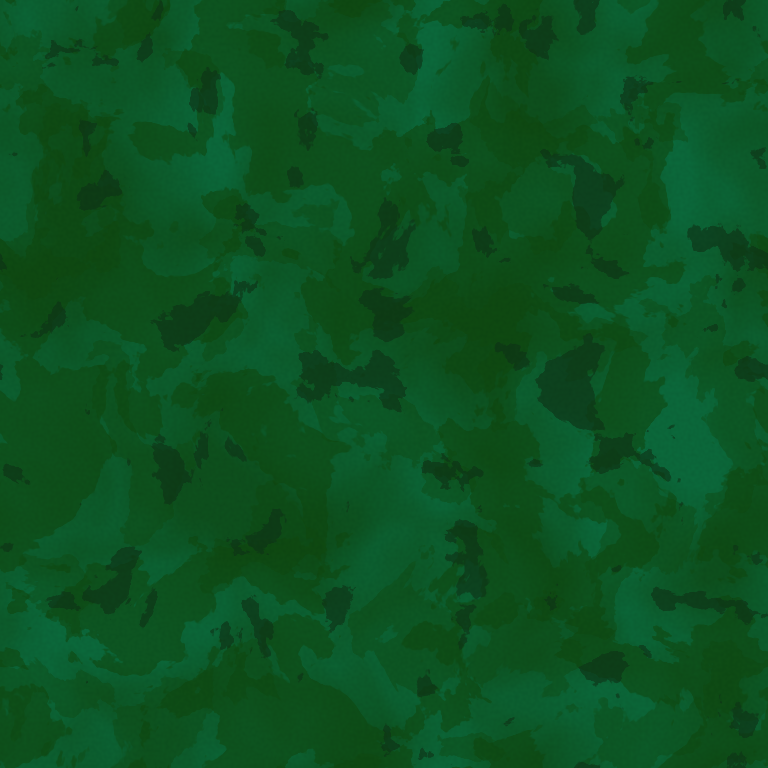
A three.js fragment shader for this texture:

```glsl
// Mottled deep green cloth: soft light clouds under ragged translucent patches
// and small dark blots. Every layer is wrapped gradient noise, so it tiles.

varying vec2 vUv;

const vec3 CLOUD_SHADE = vec3(0.050, 0.305, 0.110);
const vec3 CLOUD_LIGHT = vec3(0.042, 0.400, 0.225);
const vec3 MOSS = vec3(0.055, 0.270, 0.050);
const vec3 BLOT = vec3(0.052, 0.195, 0.085);

// Sine-free hash: two values in 0..1 from a cell and a seed
vec2 hash2(vec2 cell, float seed) {
  vec3 q = fract(vec3(cell.xyx + seed * 17.0) * vec3(0.1031, 0.1030, 0.0973));
  q += dot(q, q.yzx + 33.33);
  return fract((q.xx + q.yz) * q.zy);
}

// Slope of one lattice corner, repeated every period cells
float cornerSlope(vec2 cell, vec2 offset, float period, float seed) {
  vec2 direction = hash2(mod(cell, period), seed) * 2.0 - 1.0;
  return dot(normalize(direction + 0.0001), offset);
}

// Tiling gradient noise, about -0.7..0.7
float gradientNoise(vec2 uv, float period, float seed) {
  vec2 p = uv * period;
  vec2 cell = floor(p);
  vec2 f = p - cell;
  vec2 blend = f * f * f * (f * (f * 6.0 - 15.0) + 10.0);
  vec2 e = vec2(1.0, 0.0);
  float low = mix(cornerSlope(cell, f, period, seed),
                  cornerSlope(cell + e.xy, f - e.xy, period, seed), blend.x);
  float high = mix(cornerSlope(cell + e.yx, f - e.yx, period, seed),
                   cornerSlope(cell + e.xx, f - e.xx, period, seed), blend.x);
  return mix(low, high, blend.y);
}

// Sum of octaves; doubling the period keeps it wrapping
float fractalNoise(vec2 uv, float period, int octaves, float gain, float seed) {
  float total = 0.0;
  float amplitude = 1.0;
  for (int i = 0; i < 6; i++) {
    if (i >= octaves) break;
    total += amplitude * gradientNoise(uv, period, seed + float(i));
    amplitude *= gain;
    period *= 2.0;
  }
  return total;
}

// Ragged islands where the noise rises above a level
float islands(vec2 uv, float period, float level, float seed) {
  float height = fractalNoise(uv, period, 6, 0.52, seed);
  return smoothstep(level - 0.02, level + 0.02, height);
}

void main() {
  // Gentle warp hides the noise lattice
  vec2 warp = vec2(fractalNoise(vUv, 5.0, 2, 0.5, 3.0),
                   fractalNoise(vUv, 5.0, 2, 0.5, 11.0));
  vec2 uv = vUv + 0.05 * warp;

  // Soft clouds
  float cloud = fractalNoise(uv, 4.0, 4, 0.5, 21.0);
  vec3 color = mix(CLOUD_SHADE, CLOUD_LIGHT, clamp(0.5 + 1.15 * cloud, 0.0, 1.0));

  // Two overlapping layers of mossy patches
  color = mix(color, MOSS, 0.55 * islands(uv, 7.0, 0.04, 31.0));
  color = mix(color, MOSS, 0.38 * islands(uv, 8.0, 0.15, 41.0));

  // Scattered dark blots
  color = mix(color, BLOT, 0.62 * islands(uv, 11.0, 0.35, 51.0));

  // Faint cloth grain
  float grain = gradientNoise(vUv, 200.0, 61.0);
  color *= 1.0 + 0.05 * grain;

  gl_FragColor = vec4(color, 1.0);
}
```
